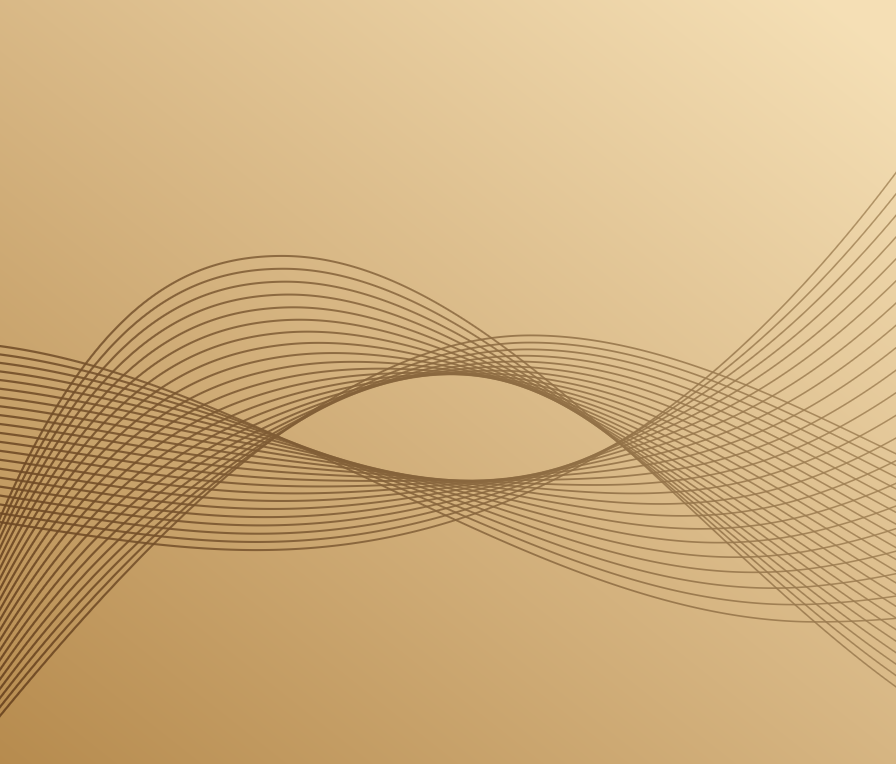
A Shadertoy shader for this background:

```glsl
// Two ribbons of fine brown lines cross over a diagonal gold gradient.
// Each ribbon blends between two edge waves; a bulge term makes the lines
// bunch up along a shared envelope, leaving an open lens in the middle.

#define LINE_COUNT 21
#define LINE_HALF_WIDTH 0.00135
#define LINE_OPACITY 0.88
#define LINE_DARK vec3(0.40, 0.25, 0.11)
#define LINE_LIGHT vec3(0.66, 0.54, 0.36)
#define GOLD_DEEP vec3(0.715, 0.545, 0.305)
#define GOLD_MID vec3(0.84, 0.71, 0.51)
#define GOLD_PALE vec3(0.96, 0.875, 0.71)

// Cubic arcs on both sides of a crest; drop and bend hold (left, right).
float wave(float x, vec2 crest, vec2 drop, vec2 bend) {
    bool onLeft = x < crest.x;
    float v = onLeft ? 1.0 - x / crest.x : (x - crest.x) / (1.0 - crest.x);
    float fall = onLeft ? drop.x : drop.y;
    float shape = onLeft ? bend.x : bend.y;
    return crest.y - fall * v * v * mix(1.0, v, shape);
}

// Bulge size and its skew across the ribbon.
vec2 bulge(float x, float amount, float center, float width, float skew) {
    float q = (x - center) / width;
    return vec2(amount * exp(-q * q), skew * (x - 0.51));
}

// Ribbon profile: first edge, last edge, bulge, skew.
vec4 upperRibbon(float x) {
    return vec4(
        wave(x, vec2(0.315, 0.665), vec2(0.343, 0.564), vec2(0.5, -0.97)),
        wave(x, vec2(0.592, 0.561), vec2(0.498, 0.155), vec2(-0.3, -0.5)),
        bulge(x, -0.236, 0.456, 0.273, -2.2));
}

vec4 lowerRibbon(float x) {
    return vec4(
        wave(x, vec2(0.911, 0.186), vec2(-0.361, -0.0046), vec2(-1.6, 0.0)),
        wave(x, vec2(0.286, 0.280), vec2(-0.0366, -0.494), vec2(-0.6, 0.26)),
        bulge(x, 0.21, 0.535, 0.284, 2.2));
}

float lineHeight(vec4 ribbon, float t) {
    float skewed = 1.0 + ribbon.w * (2.0 * t - 1.0);
    return mix(ribbon.x, ribbon.y, t) + ribbon.z * t * (1.0 - t) * skewed;
}

// Fraction of the background left visible between the ribbon's lines.
float ribbonGaps(vec4 here, vec4 ahead, float y, float stepX, float pixel, float halfWidth) {
    float gaps = 1.0;
    for (int i = 0; i < LINE_COUNT; i++) {
        float t = float(i) / float(LINE_COUNT - 1);
        float h = lineHeight(here, t);
        float slope = (lineHeight(ahead, t) - h) / stepX;
        float dist = abs(y - h) / sqrt(1.0 + slope * slope);
        float cover = clamp((halfWidth - dist) / pixel + 0.5, 0.0, min(1.0, 2.0 * halfWidth / pixel));
        gaps *= 1.0 - LINE_OPACITY * cover;
    }
    return gaps;
}

void mainImage(out vec4 fragColor, in vec2 fragCoord) {
    vec2 uv = fragCoord / iResolution.xy;
    float pixel = 1.0 / iResolution.y;
    float aspect = iResolution.x / iResolution.y;

    // Diagonal gold background
    float glow = clamp(dot(uv, vec2(0.48, 0.52)) * 1.04, 0.0, 1.0);
    vec3 color = glow < 0.5 ? mix(GOLD_DEEP, GOLD_MID, glow * 2.0)
                            : mix(GOLD_MID, GOLD_PALE, glow * 2.0 - 1.0);

    // Crossing ribbons, finer and paler to the right
    float dx = 0.001;
    float halfWidth = LINE_HALF_WIDTH * mix(1.1, 0.75, uv.x);
    float gaps = ribbonGaps(upperRibbon(uv.x), upperRibbon(uv.x + dx), uv.y, dx * aspect, pixel, halfWidth)
               * ribbonGaps(lowerRibbon(uv.x), lowerRibbon(uv.x + dx), uv.y, dx * aspect, pixel, halfWidth);
    vec3 ink = mix(LINE_DARK, LINE_LIGHT, clamp(dot(uv, vec2(0.8, 0.3)), 0.0, 1.0));

    fragColor = vec4(mix(ink, color, gaps), 1.0);
}
```
